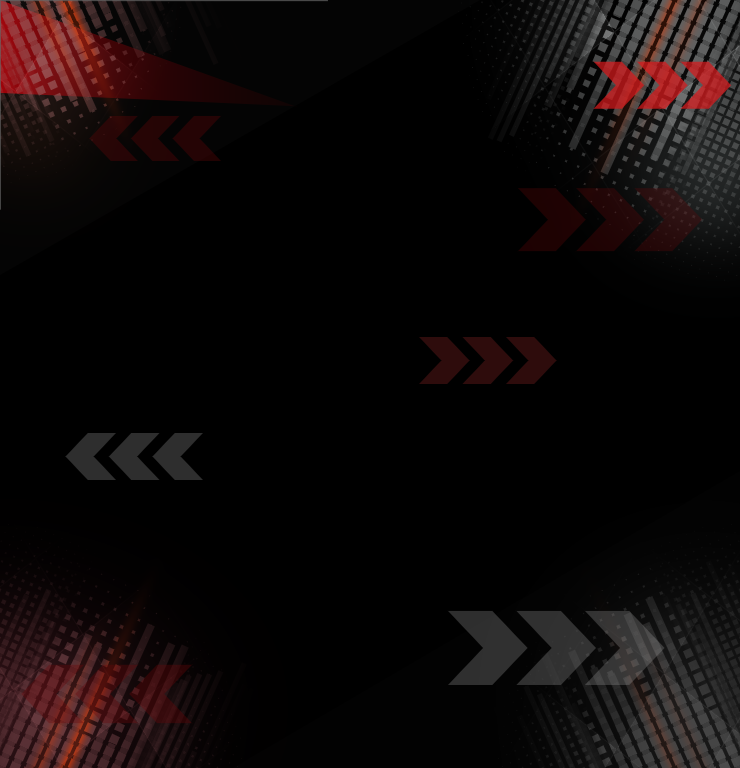
Reproduce this background procedurally as a WebGL 1 fragment shader.

```glsl
precision highp float;
// Black backdrop with four mirrored corners of slanted stripes breaking into
// square halftone dots, over faint facets, glows and hot streaks.
// Rows of three translucent chevrons are laid on top.
uniform vec2 u_resolution;

const vec2 SLANT = vec2(0.41, 0.912);   // stripe direction, inward from a corner
const vec3 WHITE = vec3(0.6);
const vec3 RED = vec3(0.85, 0.10, 0.11);
const vec3 DEEP_RED = vec3(0.42, 0.02, 0.03);
const vec3 ORANGE = vec3(0.85, 0.22, 0.02);

float hash(vec2 p) {
  return fract(sin(dot(p, vec2(127.1, 311.7))) * 43758.5453);
}

// Antialiased coverage of a signed distance.
float fill(float dist, float px) {
  return clamp(0.5 - dist / px, 0.0, 1.0);
}

float glow(vec2 p, vec2 center, vec2 radius) {
  vec2 d = (p - center) / radius;
  return exp(-dot(d, d));
}

// Signed height above the line through a and b.
float above(vec2 p, vec2 a, vec2 b) {
  vec2 n = normalize(vec2(a.y - b.y, b.x - a.x));
  return dot(p - a, n);
}

// x runs across the stripes, y along them.
vec2 slantFrame(vec2 d) {
  d.x -= 0.085;
  return vec2(dot(d, vec2(SLANT.y, -SLANT.x)), dot(d, SLANT));
}

// Stripes of random length which turn into shrinking squares.
float halftone(vec2 d, float pitch, float reach, float seed, float px) {
  vec2 q = slantFrame(d);
  vec2 g = q / pitch;
  vec2 f = abs(fract(g) - 0.5);
  float column = floor(g.x);
  float size = 0.36 * (1.0 - smoothstep(0.35, 1.0, length(d) / reach));
  float dots = fill((max(f.x, f.y) - size) * pitch, px);
  float len = reach * (0.08 + 0.58 * hash(vec2(column, seed)));
  float stripe = fill((f.x - 0.29) * pitch, px) * fill(q.y - len, px);
  return max(dots * step(0.02, size), stripe * smoothstep(0.19, 0.10, abs(q.x)) * 0.8);
}

// Tilted translucent tiles; x is the tone, y the thin outline.
vec2 facets(vec2 d, float seed, float px) {
  vec2 g = vec2(dot(d, vec2(0.85, 0.53)), dot(d, vec2(-0.62, 0.78))) / 0.115 + seed;
  vec2 f = 0.5 - abs(fract(g) - 0.5);
  float outline = fill(min(f.x, f.y) * 0.115 - 0.0007, px);
  return vec2(hash(floor(g) + seed), outline);
}

// Narrow hot streak, offset sideways from the stripe axis.
float streak(vec2 d, float offset, float reach) {
  vec2 q = slantFrame(d);
  float x = (q.x - offset) / 0.008;
  return exp(-x * x) * smoothstep(reach, 0.0, q.y);
}

vec3 corner(vec3 col, vec2 d, float reach, vec3 tint, float heat, float seed, float px) {
  float fade = 1.0 - smoothstep(0.25, 1.0, length(d) / reach);
  vec2 tile = facets(d, seed, px);
  float coarse = halftone(d, 0.0172, reach, seed, px);
  float fine = halftone(d + vec2(0.005), 0.0118, reach * 1.08, seed + 4.0, px);
  float band = exp(-pow(slantFrame(d).x / 0.09, 2.0));
  float pattern = mix(fine * 0.55, coarse, smoothstep(0.15, 0.6, band));
  col += tint * fade * (0.16 * tile.x + 0.16 * tile.y);
  col = mix(col, tint, pattern * (0.25 + 0.55 * fade) * (0.55 + 0.45 * tile.x));
  float hot = streak(d, 0.0, reach * 0.95) + 0.5 * streak(d, -0.033, reach * 0.7);
  return mix(col, ORANGE, clamp(hot * heat * (0.35 + 0.65 * coarse), 0.0, 1.0));
}

// Three chevrons starting at the flat end; dir is 1 for right, -1 for left.
float chevrons(vec2 p, vec2 start, float h, float dir, float px) {
  vec2 d = (p - start) * vec2(dir, 1.0) / h;
  float bent = d.x - 0.95 * (1.0 - abs(d.y));
  float shape = 0.0;
  for (int i = 0; i < 3; i++) {
    float x = bent - 1.85 * float(i);
    float dist = max(abs(d.y) - 1.0, (abs(x - 0.6) - 0.6) * 0.72);
    shape = max(shape, fill(dist * h, px));
  }
  return shape;
}

void main() {
  float px = 1.0 / u_resolution.y;
  vec2 p = gl_FragCoord.xy * px;
  float w = u_resolution.x * px;
  vec2 bl = p, br = vec2(w - p.x, p.y);
  vec2 tl = vec2(p.x, 1.0 - p.y), tr = vec2(w - p.x, 1.0 - p.y);

  // Faint diagonal panels and corner glows
  vec3 col = vec3(0.016) * fill(-above(p, vec2(0.0, 0.642), vec2(0.625, 1.0)), px);
  col += 0.008 * fill(above(p, vec2(0.365, 0.036), vec2(0.966, 0.388)), px);
  col += vec3(0.12, 0.13, 0.13) * glow(tr, vec2(0.03, 0.23), vec2(0.11, 0.09));
  col += vec3(0.15, 0.05, 0.065) * glow(bl, vec2(0.0, 0.08), vec2(0.18, 0.13));
  col += vec3(0.07) * glow(br, vec2(0.05, 0.10), vec2(0.14, 0.13));
  col += vec3(0.06, 0.03, 0.015) * glow(tl, vec2(0.04, 0.17), vec2(0.09, 0.08));

  // Red blade in the upper left
  float blade = fill(max(0.36 * tl.x - tl.y, tl.y - 0.121 - 0.045 * tl.x), px);
  col = mix(col, vec3(0.60, 0.0, 0.025), blade * exp(-tl.x * 6.5));

  // Patterned corners
  col = corner(col, tl, 0.25, vec3(0.62, 0.40, 0.40), 0.85, 2.3, px);
  col = corner(col, tr, 0.38, vec3(0.70, 0.71, 0.71), 0.55, 5.6, px);
  col = corner(col, bl, 0.33, vec3(0.48, 0.28, 0.30), 0.75, 8.4, px);
  col = corner(col, br, 0.33, vec3(0.38), 0.20, 11.7, px);

  // Hairlines along the upper left border
  float hair = fill(tl.y - 0.0015, px) * fill(tl.x - 0.427, px);
  hair = max(hair, fill(tl.x - 0.0012, px) * fill(tl.y - 0.273, px));
  col = mix(col, vec3(0.4), hair * 0.7);

  // Chevron rows
  col = mix(col, RED, 0.72 * chevrons(p, vec2(0.773, 0.889), 0.0306, 1.0, px));
  col = mix(col, DEEP_RED, 0.28 * chevrons(p, vec2(0.6745, 0.714), 0.041, 1.0, px));
  col = mix(col, vec3(0.6, 0.16, 0.16), 0.3 * chevrons(p, vec2(0.5456, 0.5306), 0.0306, 1.0, px));
  col = mix(col, WHITE, 0.3 * chevrons(p, vec2(0.2643, 0.4056), 0.0306, -1.0, px));
  col = mix(col, WHITE, 0.3 * chevrons(p, vec2(0.5833, 0.1563), 0.0482, 1.0, px));
  col = mix(col, DEEP_RED, 0.32 * chevrons(p, vec2(0.2878, 0.8197), 0.0293, -1.0, px));
  col = mix(col, DEEP_RED, 0.35 * chevrons(p, vec2(0.25, 0.0964), 0.038, -1.0, px));

  gl_FragColor = vec4(col, 1.0);
}
```
